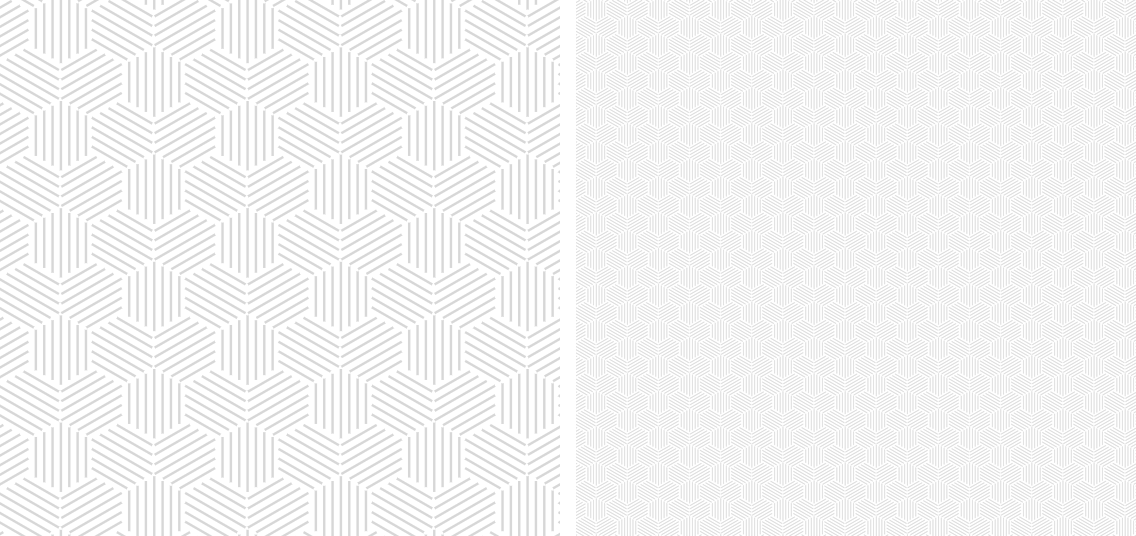
Left: one tile. Right: repeated 3 by 3.
Write a WebGL 1 fragment shader that draws this pattern.

```glsl
precision highp float;
// Interlocking hexagons of grey parallel strokes in three directions on white.

uniform vec2 u_resolution;

// Lengths are in hexagon widths.
const vec2 HEXES = vec2(9.0, 10.0);       // hexagons across, rows down
const float ROW = 0.8660254;              // distance between rows
const float RADIUS = 0.5773503;           // centre to corner
const float TAN30 = 0.5773503;
const float SPACING = 0.1342;             // between neighbouring strokes
const float STROKE = 0.039;               // stroke width
const float INSET = 0.017;                // gap at stroke ends
const float SIDE_STROKES = 3.0;           // strokes on each side of the middle
const vec2 PERIOD = vec2(3.0, 2.0 * ROW); // repeat of one stroke direction

const vec3 PAPER = vec3(1.0);
const vec3 GREY = vec3(0.845);

// Offset from the nearest copy of a centre; the period wraps over the canvas.
vec2 wrapOffset(vec2 p, vec2 centre) {
    return mod(p - centre + 0.5 * PERIOD, PERIOD) - 0.5 * PERIOD;
}

// Signed distance to a hexagon of butt-ended strokes along a direction.
float strokeHexagon(vec2 p, vec2 direction) {
    float along = dot(p, direction);
    float across = dot(p, vec2(-direction.y, direction.x));
    float index = clamp(floor(across / SPACING + 0.5), -SIDE_STROKES, SIDE_STROKES);
    float axis = index * SPACING;
    float halfLength = RADIUS - INSET - abs(axis) * TAN30;
    return max(abs(across - axis) - 0.5 * STROKE, abs(along) - halfLength);
}

// All hexagons of one direction: two staggered rectangular lattices.
float strokeLattice(vec2 p, vec2 centre, vec2 direction) {
    float first = strokeHexagon(wrapOffset(p, centre), direction);
    float second = strokeHexagon(wrapOffset(p, centre + 0.5 * PERIOD), direction);
    return min(first, second);
}

void main() {
    vec2 p = gl_FragCoord.xy / u_resolution * HEXES * vec2(1.0, ROW);
    float pixel = HEXES.x / u_resolution.x;

    // Upright hexagons, with the falling and rising ones slid slightly left
    vec2 upright = vec2(0.979, 1.272);
    vec2 falling = upright + vec2(-0.5, ROW) + vec2(-0.018, 0.010);
    vec2 rising = upright + vec2(0.5, ROW) + vec2(-0.008, 0.010);

    float d = strokeLattice(p, upright, vec2(0.0, 1.0));
    d = min(d, strokeLattice(p, falling, vec2(ROW, -0.5)));
    d = min(d, strokeLattice(p, rising, vec2(ROW, 0.5)));

    // Edge smoothing over one pixel
    float ink = clamp(0.5 - d / pixel, 0.0, 1.0);
    gl_FragColor = vec4(mix(PAPER, GREY, ink), 1.0);
}
```
